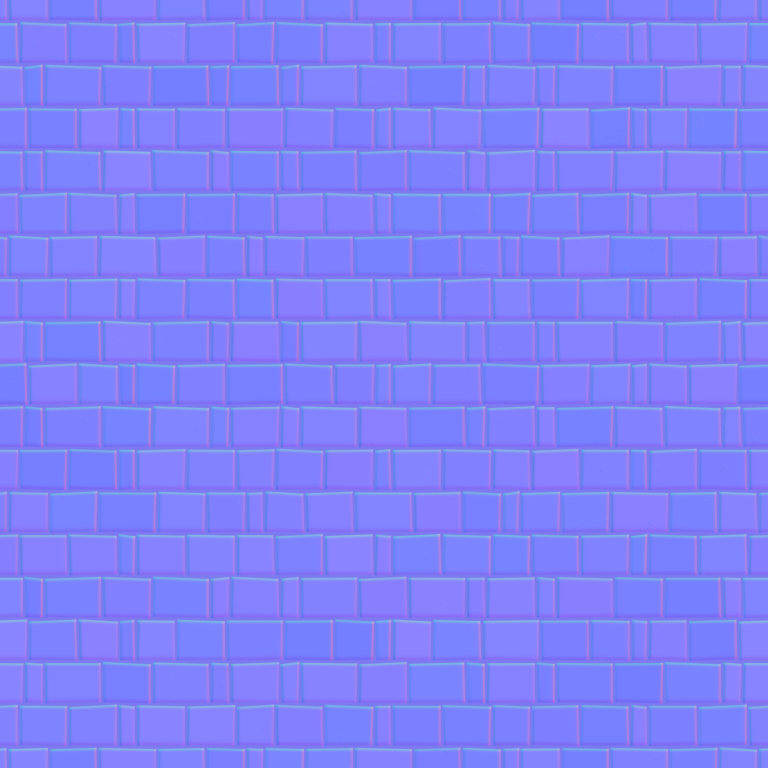
Reproduce this texture map procedurally as a Shadertoy shader.

```glsl
const float ROWS = 18.0;           // courses down the canvas
const float SPANS = 3.0;           // repeats of the course layout across
const float SPAN = 256.0;          // length units in one layout repeat
const float CANVAS = SPAN * SPANS; // length units across the canvas
const int BRICKS = 6;              // bricks in one layout repeat

const vec3 FLAT_COLOR = vec3(0.50, 0.508, 1.0);
const vec3 GAP_COLOR = vec3(0.49, 0.48, 0.94);
const vec2 TILT = vec2(0.045, 0.012); // largest lean of a brick face
const float SIDE_BEVEL = 0.15;
const float TOP_BEVEL = 0.18;
const float BOTTOM_BEVEL = 0.08;
const float BEVEL_CENTER = 1.3;
const float BEVEL_WIDTH = 1.7;
const float BOTTOM_WIDTH = 2.6;
const float BEVEL_DARKEN = 0.55;
const float SIDE_SLANT = 1.4;
const float TOP_SLANT = 2.6;
const float SPECK_CELLS = 30.0;
const float SPECK_CHANCE = 0.15;
const float SPECK_RADIUS = 1.6;
const float SPECK_DEPTH = 0.05;

// Four course layouts: start of the first brick, then the brick widths
const float COURSE_START[4] = float[4](8.0, 19.0, 24.0, 28.0);
const float BRICK_WIDTH[24] = float[24](
    41.0, 49.0, 59.0, 49.0, 40.0, 18.0,
    49.0, 50.0, 18.0, 50.0, 50.0, 39.0,
    20.0, 58.0, 50.0, 58.0, 20.0, 50.0,
    50.0, 41.0, 17.0, 40.0, 50.0, 58.0);

vec4 hash4(vec2 p) {
    vec4 q = fract(p.xyxy * vec4(0.1031, 0.1030, 0.0973, 0.1099));
    q += dot(q, q.wzxy + 33.33);
    return fract((q.xxyz + q.yzzw) * q.zywx);
}

float ridge(float d, float width) {
    float t = (d - BEVEL_CENTER) / width;
    return exp(-t * t);
}

// Distance inside an edge that leans by a random share of slant
float slantedEdge(float d, float along, float slant, float lean) {
    return d - slant * (0.5 + (along - 0.5) * (2.0 * lean - 1.0));
}

// Sparse small pits from wrapped cellular points
vec2 speckSlope(vec2 uv) {
    vec2 p = uv * SPECK_CELLS;
    vec4 rnd = hash4(mod(floor(p), SPECK_CELLS) + 71.0);
    vec2 offset = (fract(p) - mix(vec2(0.2), vec2(0.8), rnd.xy)) * CANVAS / SPECK_CELLS;
    float r = length(offset) / SPECK_RADIUS;
    return step(rnd.z, SPECK_CHANCE) * SPECK_DEPTH * offset / SPECK_RADIUS * exp(-r * r);
}

void mainImage(out vec4 fragColor, in vec2 fragCoord) {
    vec2 uv = fragCoord / iResolution.xy;

    // Course, counted downward; layouts run 0 1 2 3 2 1
    float rowPos = (1.0 - uv.y) * ROWS + 0.5;
    float row = mod(floor(rowPos), ROWS);
    float down = fract(rowPos);
    float phase = mod(row, 6.0);
    int course = int(min(phase, 6.0 - phase) + 0.5);

    // Brick within the course
    float x = uv.x * CANVAS - COURSE_START[course];
    float span = floor(x / SPAN);
    x -= span * SPAN;
    int brick = 0;
    float width = BRICK_WIDTH[course * BRICKS];
    for (int i = 1; i < BRICKS; i++) {
        if (x < width) break;
        x -= width;
        brick = i;
        width = BRICK_WIDTH[course * BRICKS + i];
    }
    vec2 id = vec2(mod(span, SPANS) * float(BRICKS) + float(brick), row);
    vec4 lean = hash4(id + 3.0);
    vec2 tilt = hash4(id + 47.0).xy * 2.0 - 1.0;

    // Distances to the four edges
    float rowHeight = CANVAS / ROWS;
    float across = x / width;
    float left = slantedEdge(x, down, SIDE_SLANT, lean.x);
    float right = slantedEdge(width - x, down, SIDE_SLANT, lean.y);
    float top = slantedEdge(down * rowHeight, across, TOP_SLANT, lean.z);
    float bottom = slantedEdge((1.0 - down) * rowHeight, across, SIDE_SLANT, lean.w);
    float face = smoothstep(-0.4, 1.2, min(min(left, right), min(top, bottom)));

    // The raised end of a leaning brick has the deeper bevel
    vec2 bevel;
    bevel.x = SIDE_BEVEL * ((1.0 - 0.6 * tilt.x) * ridge(right, BEVEL_WIDTH)
                          - (0.75 + 0.4 * tilt.x) * ridge(left, BEVEL_WIDTH));
    bevel.y = TOP_BEVEL * ridge(top, BEVEL_WIDTH) - BOTTOM_BEVEL * ridge(bottom, BOTTOM_WIDTH);

    vec2 slope = tilt * TILT + bevel + speckSlope(uv);
    vec3 brickColor = FLAT_COLOR + vec3(slope, -BEVEL_DARKEN * length(bevel));
    fragColor = vec4(clamp(mix(GAP_COLOR, brickColor, face), 0.0, 1.0), 1.0);
}
```
